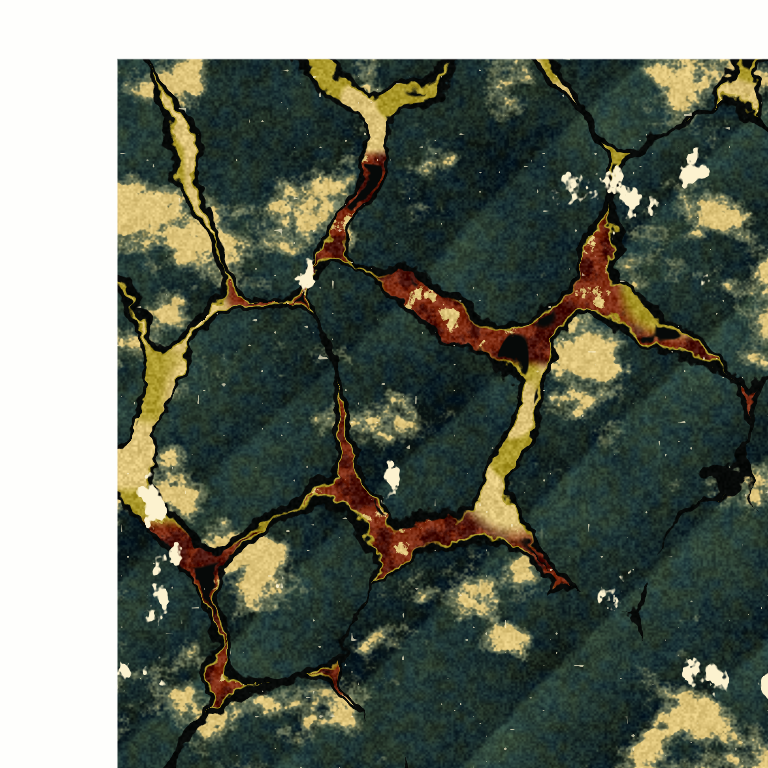
Give the GLSL for this texture, as a WebGL 2 fragment shader.

```glsl
#version 300 es
precision highp float;
// Weathered dark green folds crossed by rust and cream veins, set on a white page.

uniform vec2 u_resolution;
out vec4 fragColor;

const vec3 PAGE = vec3(0.995, 0.995, 0.99);
const vec3 INK = vec3(0.025, 0.035, 0.03);
const vec3 DEEP = vec3(0.02, 0.065, 0.08);
const vec3 TEAL = vec3(0.22, 0.325, 0.275);
const vec3 SAGE = vec3(0.47, 0.50, 0.37);
const vec3 CREAM = vec3(0.87, 0.77, 0.48);
const vec3 IVORY = vec3(0.99, 0.95, 0.81);
const vec3 OCHRE = vec3(0.66, 0.59, 0.16);
const vec3 RUST = vec3(0.50, 0.18, 0.08);
const vec3 MAROON = vec3(0.27, 0.06, 0.03);
const vec2 CELLS = vec2(4.2, 3.1);
const float FOLD_PERIOD = 0.23;

float hash(vec2 p) {
    vec3 q = fract(vec3(p.xyx) * 0.1031);
    q += dot(q, q.yzx + 33.33);
    return fract((q.x + q.y) * q.z);
}

vec2 hash2(vec2 p) {
    return vec2(hash(p + 17.0), hash(p + 71.0));
}

float noise(vec2 p) {
    vec2 i = floor(p), f = fract(p);
    f = f * f * (3.0 - 2.0 * f);
    float low = mix(hash(i), hash(i + vec2(1, 0)), f.x);
    float high = mix(hash(i + vec2(0, 1)), hash(i + vec2(1, 1)), f.x);
    return mix(low, high, f.y);
}

float fbm(vec2 p) {
    float sum = 0.0, weight = 1.0, total = 0.0;
    for (int i = 0; i < 6; i++) {
        sum += weight * noise(p);
        total += weight;
        weight *= 0.6;
        p = mat2(1.92, 0.5, -0.5, 1.92) * p + 5.7;
    }
    return sum / total;
}

// Distances to the nearest and second nearest cell borders
vec2 cellBorders(vec2 p) {
    vec2 base = floor(p), nearCell = base, nearest = vec2(8.0);
    for (int y = -1; y <= 1; y++)
    for (int x = -1; x <= 1; x++) {
        vec2 cell = base + vec2(x, y);
        vec2 toSeed = cell + hash2(cell) - p;
        if (dot(toSeed, toSeed) < dot(nearest, nearest)) {
            nearest = toSeed;
            nearCell = cell;
        }
    }
    vec2 border = vec2(8.0);
    for (int y = -2; y <= 2; y++)
    for (int x = -2; x <= 2; x++) {
        if (x == 0 && y == 0) continue;
        vec2 cell = nearCell + vec2(x, y);
        vec2 toSeed = cell + hash2(cell) - p;
        float d = dot(0.5 * (nearest + toSeed), normalize(toSeed - nearest));
        border = d < border.x ? vec2(d, border.x) : vec2(border.x, min(border.y, d));
    }
    return border;
}

// Diagonal folds: a crisp lit crest that fades into shadow
float foldLight(float across) {
    float f = fract((across - 1.13) / FOLD_PERIOD);
    return smoothstep(0.0, 0.08, f) * (1.0 - f);
}

vec3 ground(vec2 uv, float across, float grain) {
    float bend = 0.03 * (noise(uv * 5.0) - 0.5);
    float relief = mix(0.55, foldLight(across + bend), smoothstep(0.3, 1.1, across));
    float shade = 0.22 + 0.5 * relief + 0.9 * (fbm(uv * 6.0 + 3.0) - 0.5) + 0.75 * grain;
    vec3 color = mix(DEEP, TEAL, clamp(shade, 0.0, 1.25));
    float tint = noise(uv * 75.0 + 9.0) - 0.5;
    return color + vec3(0.05, 0.015, -0.06) * tint;
}

// Ragged lichen-like patches with a sage halo
vec3 addPatches(vec3 color, vec2 uv, float grain) {
    float field = fbm(uv * vec2(9.0, 11.0) + 21.0) + 0.05 * grain;
    color = mix(color, SAGE + 0.25 * grain, 0.85 * smoothstep(0.56, 0.66, field));
    return mix(color, CREAM + 0.2 * grain, smoothstep(0.645, 0.69, field));
}

vec3 veinFill(vec2 uv, float depth, float grain) {
    float mottle = fbm(uv * 34.0 + 4.0);
    vec3 red = mix(MAROON, RUST, smoothstep(0.35, 0.55, mottle));
    red = mix(red, CREAM, smoothstep(0.64, 0.69, mottle));
    vec3 pale = mix(CREAM, OCHRE, smoothstep(0.52, 0.62, noise(uv * 15.0 + 8.0)));
    vec3 color = mix(pale, red, smoothstep(0.42, 0.48, noise(uv * 4.5 + 31.0)));
    float rim = 1.0 - smoothstep(0.006, 0.014, depth);
    color = mix(color, OCHRE, rim * smoothstep(0.45, 0.6, noise(uv * 11.0)));
    float hollow = smoothstep(0.67, 0.71, noise(uv * vec2(24.0, 17.0) + 2.0));
    return mix(color + 0.25 * grain, INK, hollow * smoothstep(0.015, 0.03, depth));
}

vec3 addVeins(vec3 color, vec2 uv, float across, float grain, float aa) {
    vec2 warp = vec2(fbm(uv * 6.0), fbm(uv * 6.0 + 40.0)) - 0.5;
    vec2 border = cellBorders((uv + 0.13 * warp) * CELLS + 3.0);
    float d = border.x + 0.03 * (fbm(uv * 45.0) - 0.5);
    float swell = smoothstep(0.2, 0.85, noise(uv * 5.0 + 13.0));
    float knot = 1.0 - smoothstep(0.0, 0.17, border.y);
    float width = mix(-0.012, 0.07, swell) + 0.05 * knot;
    width -= 0.06 * smoothstep(1.2, 1.5, across);
    float outline = width + 0.018 + 0.025 * noise(uv * 13.0 + 6.0);
    color = mix(color, INK + 0.06 * grain, 1.0 - smoothstep(-aa, aa, d - outline));
    return mix(color, veinFill(uv, width - d, grain), 1.0 - smoothstep(-aa, aa, d - width));
}

// Bright flaked spots and tiny specks
vec3 addFlakes(vec3 color, vec2 uv) {
    float flake = smoothstep(0.725, 0.745, fbm(uv * vec2(10.0, 8.0) + 57.0));
    float speck = smoothstep(0.955, 0.985, noise(uv * 120.0 + 11.0));
    return mix(color, IVORY, max(flake, 0.7 * speck));
}

void main() {
    vec2 uv = gl_FragCoord.xy / u_resolution;
    float pixel = 1.0 / min(u_resolution.x, u_resolution.y);
    float across = uv.x - uv.y + 1.0;
    float grain = 0.65 * noise(uv * 360.0) + 0.35 * noise(uv * 170.0 + 5.0) - 0.5;

    vec3 color = ground(uv, across, grain);
    color = addPatches(color, uv, grain);
    color = addVeins(color, uv, across, grain, 3.6 * pixel);
    color = addFlakes(color, uv);

    // Page margin on the left and top
    float inset = min(uv.x - 0.153, 0.923 - uv.y);
    color = mix(PAGE, color, smoothstep(-pixel, pixel, inset));
    fragColor = vec4(clamp(color, 0.0, 1.0), 1.0);
}
```
